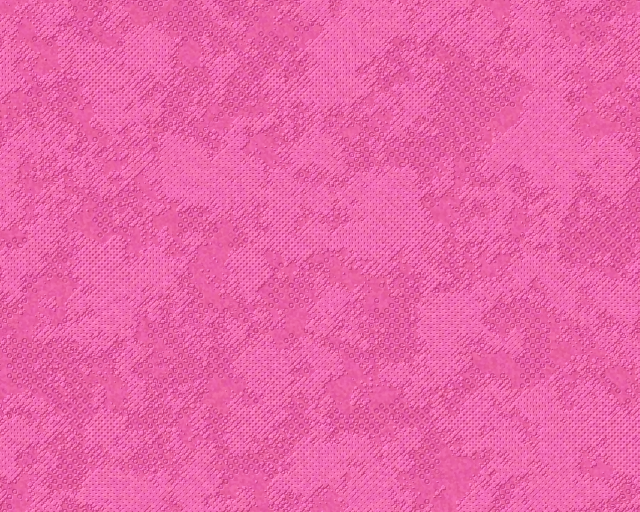
Reproduce this texture procedurally as a WebGL 1 fragment shader.

```glsl
precision highp float;
uniform vec2 u_resolution;

const vec3 GROUND_PINK = vec3(0.918, 0.382, 0.640);
const vec3 RAISED_PINK = vec3(0.950, 0.435, 0.698);
const vec3 SHADOW_PINK = vec3(0.775, 0.245, 0.505);
const vec3 LIT_PINK = vec3(1.000, 0.525, 0.795);

const float BUMP_FREQ = 120.0;
const float RING_FREQ = 72.0;

float hash(vec2 p) {
  return fract(sin(dot(p, vec2(127.1, 311.7))) * 4375.85);
}

// Soft cellular noise: random cell values blended by distance
float cellNoise(vec2 p) {
  vec2 cell = floor(p);
  float total = 0.0;
  float weights = 0.0;
  for (int y = -1; y <= 1; y++) {
    for (int x = -1; x <= 1; x++) {
      vec2 id = cell + vec2(float(x), float(y));
      vec2 site = id + vec2(hash(id + 17.3), hash(id + 41.9));
      vec2 offset = p - site;
      float w = exp(-5.0 * dot(offset, offset));
      total += w * hash(id);
      weights += w;
    }
  }
  return total / max(weights, 0.0001);
}

float patches(vec2 p) {
  return 0.40 * cellNoise(p * 12.0)
       + 0.34 * cellNoise(p * 25.0 + 7.0)
       + 0.26 * cellNoise(p * 54.0 + 23.0);
}

// Diagonal lattice and its inverse
vec2 toLattice(vec2 p, float freq) {
  return vec2(p.x + p.y, p.y - p.x) * 0.7071 * freq;
}

vec2 fromLattice(vec2 q, float freq) {
  return vec2(q.x - q.y, q.x + q.y) * 0.7071 / freq;
}

float edgeSoftness(float freq) {
  return max(0.1, 0.5 * freq / u_resolution.y);
}

// Raised dots that swell and merge inside the pale patches
float bumps(vec2 p, float freq) {
  vec2 q = toLattice(p, freq);
  vec2 id = floor(q);
  float level = patches(fromLattice(id + 0.5, freq));
  level += 0.16 * (hash(id + 5.0) - 0.5);
  float radius = mix(-0.15, 0.57, smoothstep(0.33, 0.58, level));
  float soft = edgeSoftness(freq);
  float dist = length(fract(q) - 0.5);
  return 1.0 - smoothstep(radius - soft, radius + soft, dist);
}

// Pressed rings scattered over the open ground
float rings(vec2 p, float freq) {
  vec2 q = toLattice(p, freq);
  vec2 id = floor(q);
  vec2 centre = fromLattice(id + 0.5, freq);
  float open = 1.0 - smoothstep(0.42, 0.54, patches(centre));
  float presence = cellNoise(centre * 15.0 + 61.0) + 0.3 * (hash(id) - 0.5);
  float soft = edgeSoftness(freq);
  float dist = abs(length(fract(q) - 0.5) - 0.29);
  float rim = 1.0 - smoothstep(0.02, 0.06 + soft, dist);
  return rim * open * smoothstep(0.36, 0.50, presence);
}

// x: raised cover, y: ring depth
vec2 relief(vec2 p) {
  float bump = bumps(p, BUMP_FREQ);
  return vec2(bump, rings(p, RING_FREQ) * (1.0 - bump));
}

float height(vec2 layers) {
  return layers.x - 0.6 * layers.y;
}

void main() {
  vec2 p = gl_FragCoord.xy / u_resolution.y;

  // Emboss with light from the upper left
  vec2 toLight = vec2(-0.0018, 0.0018);
  vec2 layers = relief(p);
  float slope = height(relief(p - toLight * 0.5))
              - height(relief(p + toLight * 0.5));

  vec3 color = mix(GROUND_PINK, RAISED_PINK, layers.x);
  color = mix(color, SHADOW_PINK, 0.5 * layers.y);
  color = mix(color, SHADOW_PINK, 0.9 * smoothstep(0.03, 0.55, -slope));
  color = mix(color, LIT_PINK, 0.75 * smoothstep(0.05, 0.65, slope));

  // Leathery grain, with a slight warm and cool drift
  float grain = cellNoise(p * 250.0) - 0.5;
  float hue = cellNoise(p * 90.0 + 90.0) - 0.5;
  color += vec3(0.75, 1.0, 0.95) * 0.10 * grain;
  color += vec3(0.0, -0.015, 0.05) * hue;

  gl_FragColor = vec4(clamp(color, 0.0, 1.0), 1.0);
}
```
